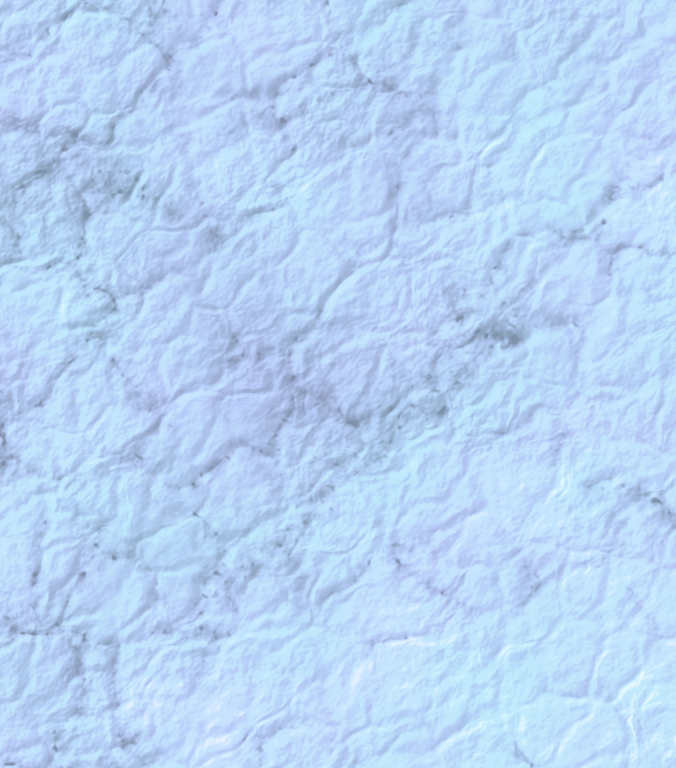
Write a Shadertoy shader that draws this texture.

```glsl
// Palette, dark to light
const vec3 SHADOW = vec3(0.50, 0.57, 0.67);
const vec3 ICE    = vec3(0.71, 0.81, 0.97);
const vec3 FROST  = vec3(0.76, 0.90, 0.99);
const vec3 GLINT  = vec3(0.91, 0.97, 1.00);
const vec3 VIOLET = vec3(0.014, -0.016, 0.004);

// Sizes, in cycles per canvas height
const float VEIN_FREQ  = 8.5;
const float PLATE_FREQ = 17.0;
const float BILLOW_FREQ = 23.0;
const float GRAIN_FREQ = 48.0;
const float SPECK_FREQ = 105.0;
const float SLOPE_STEP = 0.0018;
const vec2  GRAIN_AXIS = vec2(0.80, 0.60);
const vec2  LIGHT_DIR  = vec2(-0.78, 0.62);

// Strengths
const float BASE_TONE   = 0.872;
const float RELIEF_GAIN = 0.155;
const float VEIN_DARK   = 0.095;
const float HALO_DARK   = 0.070;
const float CREASE_DARK = 0.050;
const float FAULT_DARK  = 0.125;
const float SPECK_DARK  = 0.270;
const float BROAD_TONE  = 0.080;

vec2 hash22(vec2 p) {
    vec3 q = fract(p.xyx * vec3(0.1031, 0.1030, 0.0973));
    q += dot(q, q.yzx + 33.33);
    return fract((q.xx + q.yz) * q.zy);
}

float corner(vec2 cell, vec2 offset) {
    return dot(hash22(cell) * 2.0 - 1.0, offset);
}

float noise(vec2 p) {
    vec2 i = floor(p), f = p - i;
    vec2 u = f * f * f * (f * (f * 6.0 - 15.0) + 10.0);
    vec2 e = vec2(1.0, 0.0);
    return mix(mix(corner(i, f), corner(i + e, f - e), u.x),
               mix(corner(i + e.yx, f - e.yx), corner(i + 1.0, f - 1.0), u.x), u.y);
}

// x: smooth sum, y: puffed sum with sharp valleys
vec2 fbm(vec2 p) {
    vec2 sum = vec2(0.0);
    float amp = 1.0;
    for (int i = 0; i < 3; i++) {
        float n = noise(p);
        sum += amp * vec2(n, sqrt(n * n + 0.002));
        p = mat2(1.6, 1.2, -1.2, 1.6) * p + 17.3;
        amp *= 0.5;
    }
    return sum;
}

// Turns the grain axis to x and stretches features along it
vec2 alongGrain(vec2 p) {
    return vec2(0.80 * dot(p, GRAIN_AXIS), dot(p, vec2(-GRAIN_AXIS.y, GRAIN_AXIS.x)));
}

vec2 crinkle(vec2 p) {
    return p + 0.032 * vec2(fbm(p * 11.0 + 3.1).x, fbm(p * 11.0 + 41.7).x);
}

// Gap between the two nearest cell centres: zero on plate borders
float plateGap(vec2 p) {
    vec2 i = floor(p), f = p - i;
    float near = 8.0, next = 8.0;
    for (int y = -1; y <= 1; y++)
    for (int x = -1; x <= 1; x++) {
        vec2 c = vec2(x, y);
        float d = length(c + hash22(i + c + 90.0) - f);
        next = min(next, max(near, d));
        near = min(near, d);
    }
    return next - near;
}

float surfaceHeight(vec2 p) {
    vec2 bent = crinkle(p), q = alongGrain(bent);
    float slabs = smoothstep(0.0, 0.26, plateGap(q * VEIN_FREQ));
    float plates = smoothstep(0.0, 0.34, plateGap(q * PLATE_FREQ + 7.0));
    float rough = 0.75 + 0.8 * noise(p * 6.0 + 31.0);
    float grain = 0.011 * fbm(q * BILLOW_FREQ).y
        + 0.0075 * fbm(alongGrain(p) * GRAIN_FREQ + 60.0).x;
    return 0.006 * slabs + 0.0045 * plates + rough * grain;
}

// Dark slope on the upper left of a line, sharp at its foot
float fault(vec2 p, vec2 a, vec2 b, float spread) {
    vec2 dir = normalize(b - a), r = p - a;
    float t = dot(r, dir) / length(b - a);
    float side = dot(r, vec2(-dir.y, dir.x));
    float ends = smoothstep(-0.12, 0.08, t) * (1.0 - smoothstep(0.88, 1.1, t));
    return ends * smoothstep(-0.006, 0.006, side) * exp(-max(side, 0.0) / spread);
}

void mainImage(out vec4 fragColor, in vec2 fragCoord) {
    vec2 p = fragCoord / iResolution.y;
    vec2 bent = crinkle(p), q = alongGrain(bent);

    // Relief from the light-facing slope
    float h = surfaceHeight(p);
    vec2 grad = vec2(surfaceHeight(p + vec2(SLOPE_STEP, 0.0)) - h,
                     surfaceHeight(p + vec2(0.0, SLOPE_STEP)) - h) / SLOPE_STEP;
    float lit = -dot(grad, LIGHT_DIR);
    lit /= 1.0 + 0.6 * abs(lit);

    // Broken veins and creases on plate borders, and long faults
    float patchy = smoothstep(-0.18, 0.35, fbm(p * 5.0 + 23.0).x + 0.24 - 0.3 * p.x);
    float gap = plateGap(q * VEIN_FREQ);
    float vein = patchy * exp(-gap / 0.075);
    float halo = patchy * exp(-gap / 0.25);
    float crease = exp(-plateGap(q * PLATE_FREQ + 7.0) / 0.09)
        * smoothstep(-0.2, 0.4, fbm(p * 8.0 + 77.0).x);
    vec2 faultPos = bent + 0.06 * vec2(noise(p * 5.0), noise(p * 5.0 + 8.0));
    float scarp = fault(faultPos, vec2(0.30, 0.19), vec2(0.67, 0.58), 0.045)
        + 0.7 * fault(faultPos, vec2(0.27, 0.79), vec2(0.62, 0.94), 0.018)
        + 0.7 * fault(faultPos, vec2(0.66, 0.61), vec2(0.92, 0.81), 0.014);
    float mottle = clamp(0.75 + 1.5 * fbm(p * 38.0 + 9.0).x, 0.0, 1.6);
    float dirt = clamp(vein + 0.75 * scarp, 0.0, 1.0);
    float speck = smoothstep(0.10, 0.55, noise(p * SPECK_FREQ + 4.0)) * dirt;

    // Broad tone: dull middle, clearer lower right
    vec2 m = p - vec2(0.38, 0.53);
    float dull = exp(-dot(m, m) / 0.05);
    float tone = BASE_TONE + RELIEF_GAIN * lit + BROAD_TONE * fbm(p * 5.0 + 50.0).x;
    tone += 0.035 * (p.x - p.y) - 0.050 * dull;
    tone -= mottle * (VEIN_DARK * vein + HALO_DARK * halo + FAULT_DARK * scarp);
    tone -= CREASE_DARK * crease + SPECK_DARK * speck;

    // Tone to colour, with faint violet drifts
    vec3 color = mix(SHADOW, ICE, clamp((tone - 0.56) / 0.25, 0.0, 1.0));
    color = mix(color, FROST, clamp((tone - 0.81) / 0.09, 0.0, 1.0));
    color = mix(color, GLINT, smoothstep(0.92, 1.04, tone));
    color += VIOLET * clamp(2.0 * fbm(p * 5.0 + 70.0).x, -0.8, 1.0);
    fragColor = vec4(color, 1.0);
}
```
